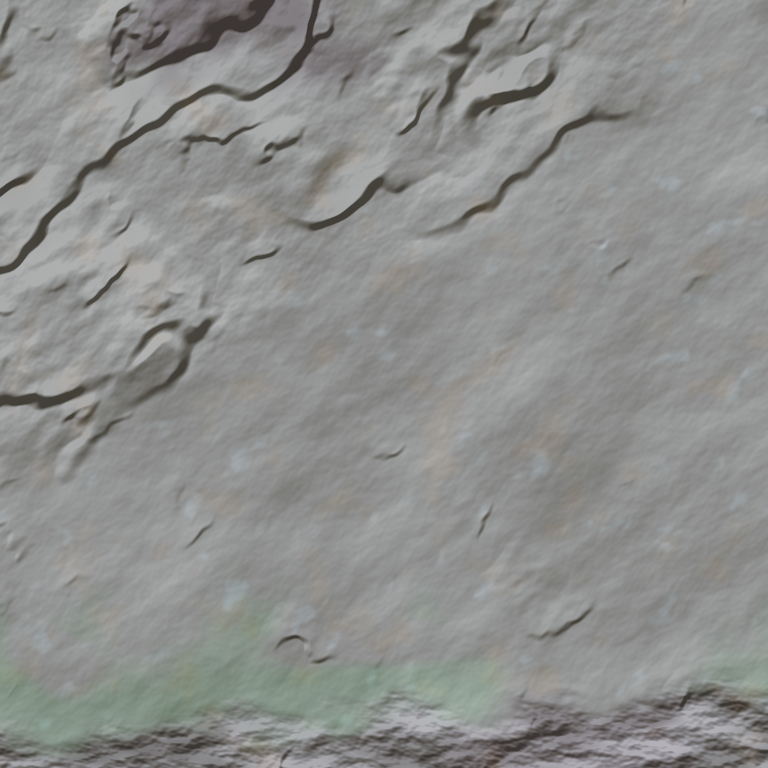
A WebGL 2 fragment shader for this texture:

```glsl
#version 300 es
precision highp float;
uniform vec2 u_resolution;
out vec4 fragColor;

const float BASE_TONE = 0.565;
const float RELIEF = 0.062;        // brightness per unit of slope
const float LIGHT_STEP = 0.004;    // sampling distance for slopes
const float SLAB_FREQ = 6.5;
const float CHIP_FREQ = 13.0;
const float SLAB_WARP = 1.1;
const float GRAIN_HEIGHT = 0.011;
const vec2 ALONG = vec2(0.77, 0.64);     // run of the ledges
const vec2 TO_LIGHT = vec2(-0.45, 0.89);
const vec3 WARM_SHADE = vec3(0.012, 0.003, -0.026);
const vec3 COOL_LIGHT = vec3(-0.004, 0.002, 0.003);
const vec3 ALGAE = vec3(-0.035, 0.025, -0.025);
const vec3 VIOLET = vec3(0.005, -0.012, 0.014);
const vec3 RUST = vec3(0.02, 0.0, -0.02);
const vec3 LIME = vec3(0.04, 0.06, 0.075);

vec2 gradientAt(vec2 cell) {
    vec3 h = fract(cell.xyx * vec3(0.1031, 0.1030, 0.0973));
    h += dot(h, h.yzx + 33.33);
    float angle = 6.2832 * fract((h.x + h.y) * h.z);
    return vec2(cos(angle), sin(angle));
}

float noise(vec2 p) {
    vec2 i = floor(p), f = p - i;
    vec2 u = f * f * f * (f * (f * 6.0 - 15.0) + 10.0);
    vec2 e = vec2(1.0, 0.0);
    float a = dot(gradientAt(i), f);
    float b = dot(gradientAt(i + e.xy), f - e.xy);
    float c = dot(gradientAt(i + e.yx), f - e.yx);
    float d = dot(gradientAt(i + e.xx), f - e.xx);
    return mix(mix(a, b, u.x), mix(c, d, u.x), u.y);
}

float fbm(vec2 p, int octaves) {
    float sum = 0.0, gain = 1.0;
    for (int k = 0; k < octaves; k++) {
        sum += gain * noise(p);
        p = mat2(1.6, 1.2, -1.2, 1.6) * p + 17.3;
        gain *= 0.5;
    }
    return sum;
}

// x follows the ledges, y crosses them toward the lower right
vec2 bedding(vec2 p) {
    return vec2(dot(p, ALONG), dot(p, vec2(ALONG.y, -ALONG.x)));
}

// Broken slabs: a slow rise, then a steep drop on the shaded side
float slabs(vec2 q, float freq, float seed, float rarity) {
    float s = q.y * freq + SLAB_WARP * fbm(q * freq * vec2(0.5, 0.75) + seed, 4);
    float id = floor(s), f = s - id;
    float reach = noise(vec2(q.x * freq * 0.8 + id * 7.3, id * 3.17 + seed));
    reach = smoothstep(rarity, rarity + 0.35, reach);
    return reach * f * (1.0 - smoothstep(0.8, 1.0, f)) / freq;
}

// Broken upper left flank
float ruggedness(vec2 p) {
    float side = p.y - 0.33 - 0.66 * p.x + 0.12 * noise(p * 5.0 + 3.0);
    return smoothstep(-0.03, 0.1, side);
}

// Rubble strip at the foot
float rubble(vec2 p) {
    float top = p.y - 0.04 * p.x + 0.05 * fbm(p * vec2(7.0, 12.0), 3);
    return 1.0 - smoothstep(0.025, 0.075, top);
}

float height(vec2 p) {
    vec2 q = bedding(p);
    float rugged = ruggedness(p);
    float h = rugged * slabs(q, SLAB_FREQ, 4.7, -0.2);
    h += 0.8 * rugged * slabs(q, CHIP_FREQ, 21.0, 0.0);
    h += 0.45 * (1.0 - rugged) * slabs(q, CHIP_FREQ, 38.0, 0.18);
    h += GRAIN_HEIGHT * (0.8 + 0.5 * rugged) * fbm(q * vec2(15.0, 25.0), 4);
    h += 0.035 * fbm(q * vec2(4.0, 7.0) + 9.0, 2);
    return h + 0.055 * rubble(p) * fbm(p * vec2(15.0, 32.0) + 5.0, 4);
}

void main() {
    vec2 p = gl_FragCoord.xy / u_resolution;
    vec2 q = bedding(p);
    float strip = rubble(p);
    float patches = fbm(q * vec2(3.0, 5.0) + 51.0, 4);
    float mottling = fbm(p * 24.0 + 70.0, 3);

    // Side light
    float slope = (height(p) - height(p + TO_LIGHT * LIGHT_STEP)) / LIGHT_STEP;
    float tone = BASE_TONE + RELIEF * clamp(slope, -5.0, 1.7);
    tone += 0.065 * patches + 0.012 * mottling;

    // Dark hollow near the top and gloom in the rubble
    float hollow = length((p - vec2(0.29, 0.98)) * vec2(5.0, 9.0));
    hollow = 1.0 - smoothstep(0.25, 1.0, hollow + 0.8 * fbm(q * vec2(6.0, 11.0), 3));
    float gloom = strip * smoothstep(-0.1, 0.5, fbm(p * vec2(6.0, 18.0) + 31.0, 3) + 0.3 * p.x);
    tone -= 0.17 * hollow + 0.16 * gloom;
    tone = clamp(tone, 0.22, 0.71);
    vec3 color = tone + mix(WARM_SHADE, COOL_LIGHT, smoothstep(0.3, 0.64, tone));

    // Algae band with a bare gap, then mineral stains
    float band = 1.0 - smoothstep(0.1, 0.23, p.y + 0.13 * fbm(p * vec2(7.0, 5.0) + 13.0, 3));
    float gap = smoothstep(0.08, 0.2, abs(p.x - 0.77) + 0.15 * noise(p * 9.0));
    float bare = smoothstep(0.1, 0.35, noise(p * vec2(6.0, 9.0) + 44.0));
    color += ALGAE * band * gap * (1.0 - bare) * (1.0 - 0.8 * strip);
    color += VIOLET * max(strip, hollow);
    color += RUST * smoothstep(0.15, 0.6, fbm(p * 13.0 + 83.0, 3));
    float flecks = smoothstep(0.32, 0.7, fbm(q * vec2(17.0, 24.0) + 97.0, 3));
    color += LIME * flecks * (1.0 - ruggedness(p)) * (1.0 - strip);

    fragColor = vec4(color, 1.0);
}
```
